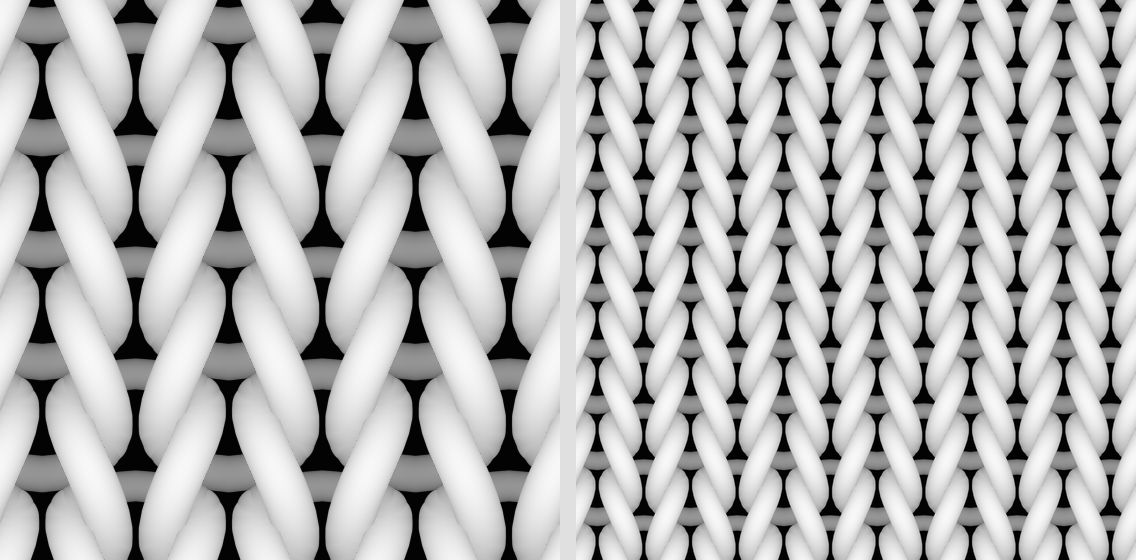
Left: one tile. Right: repeated 2 by 2.
Reproduce this pattern procedurally as a Shadertoy shader.

```glsl
const float PI = 3.14159265;
const float WALES = 3.0;          // stitches across
const float COURSE_HEIGHT = 0.6;  // row height in stitch widths; five rows fit
const int COURSES_OVERLAPPING = 3;
const int SEGMENTS = 24;

// Centre line of half a loop: from its head (t = 0) to the low bar (t = PI)
vec2 yarnPath(float t) {
    float x = 0.5 * t / PI + 0.219 * sin(2.0 * t);
    float y = 0.745 - 0.592 * cos(t) + 0.0234 * cos(3.0 * t)
            + 0.0264 * cos(2.0 * t) + 0.0156 * sin(2.0 * t);
    return vec2(x, y);
}

// The yarn lies nearest the viewer halfway along the leg
float yarnLift(float t) {
    float s = sin(t);
    return s * s;
}

float yarnRadius(float t) {
    float barRadius = 0.083 + 0.015 * t / PI;
    return mix(barRadius, 0.127, smoothstep(0.15, 0.7, yarnLift(t)));
}

// Returns distance to the centre line, local radius and path parameter
vec3 nearestOnYarn(vec2 p) {
    vec3 nearest = vec3(10.0, 1.0, 0.0);
    float stepT = PI / float(SEGMENTS);
    vec2 a = yarnPath(0.0);
    for (int i = 0; i < SEGMENTS; i++) {
        vec2 b = yarnPath(float(i + 1) * stepT);
        vec2 ab = b - a;
        float h = clamp(dot(p - a, ab) / dot(ab, ab), 0.0, 1.0);
        float t = (float(i) + h) * stepT;
        float d = length(p - a - h * ab);
        float r = yarnRadius(t);
        if (d * nearest.y < nearest.x * r) nearest = vec3(d, r, t);
        a = b;
    }
    return nearest;
}

// Round cross-section: 1 on the centre line, 0 at the rim
float roundProfile(float u) {
    return sqrt(max(1.0 - u * u, 0.0));
}

float knit(vec2 p, float pixel) {
    // Mirror each stitch about its middle, wrap each course
    float x = abs(fract(p.x - 0.7266 + 0.5) - 0.5);
    float y = mod(p.y, COURSE_HEIGHT);
    float shade = 0.01;
    float frontDepth = -1.0;

    for (int k = 0; k < COURSES_OVERLAPPING; k++) {
        vec3 yarn = nearestOnYarn(vec2(x, y + float(k) * COURSE_HEIGHT));
        float profile = roundProfile(yarn.x / yarn.y);
        float lift = yarnLift(yarn.z);
        float depth = lift + 0.25 * profile;
        float light = mix(0.58, 0.97, lift) - 0.27 * (1.0 - profile);

        // Soft edge, then the nearer strand wins
        float coverage = smoothstep(0.5, -0.5, (yarn.x - yarn.y) / pixel);
        float visible = coverage * smoothstep(-0.02, 0.02, depth - frontDepth);
        shade = mix(shade, light, visible);
        frontDepth = mix(frontDepth, depth, visible);
    }
    return shade;
}

void mainImage(out vec4 fragColor, in vec2 fragCoord) {
    vec2 uv = fragCoord / iResolution.xy;
    vec2 p = WALES * vec2(uv.x, 1.0 - uv.y);
    float pixel = 1.5 * WALES / iResolution.y;
    fragColor = vec4(vec3(knit(p, pixel)), 1.0);
}
```
